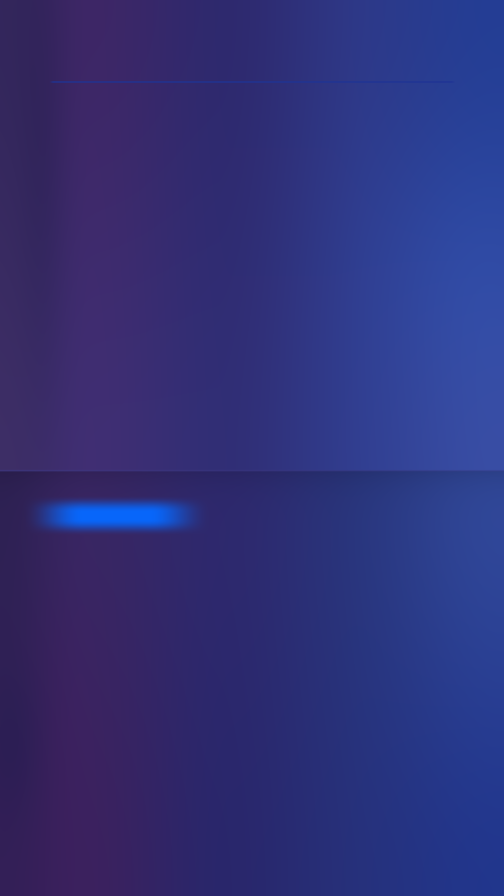
Write a Shadertoy shader that draws this background.

```glsl
// Two stacked panels of soft violet-to-blue light, split by a shaded seam,
// with a thin rule above and a blurred blue bar below.
// Each panel blends two horizontal colour ramps; soft lobes add variation.

#define SEAM_Y 0.4747
#define RULE_Y 0.9085
#define RULE_SPAN vec2(0.097, 0.905)
#define LINE_HALF 0.0009
#define BAR_CENTER vec2(0.231, 0.4245)
#define BAR_CORE vec2(0.065, 0.004)
#define BAR_EDGE vec2(0.188, 0.0225)
#define BAR_COLOR vec3(0.03, 0.40, 0.98)
#define RULE_COLOR vec3(0.12, 0.20, 0.58)
#define SEAM_COLOR vec3(0.25, 0.23, 0.54)
#define SHADOW_DEPTH 0.018

// Five colours across the width, joined smoothly.
vec3 ramp(float x, vec3 a, vec3 b, vec3 c, vec3 d, vec3 e) {
    vec3 col = mix(a, b, smoothstep(0.0, 0.18, x));
    col = mix(col, c, smoothstep(0.17, 0.46, x));
    col = mix(col, d, smoothstep(0.43, 0.75, x));
    return mix(col, e, smoothstep(0.65, 1.0, x));
}

// Gaussian spot with separate radii.
float lobe(vec2 p, vec2 center, vec2 radius) {
    vec2 q = (p - center) / radius;
    return exp(-dot(q, q));
}

// Antialiased horizontal line.
float hairline(float y, float lineY, float pixel) {
    return clamp((LINE_HALF - abs(y - lineY)) / pixel + 0.5, 0.0, 1.0);
}

vec3 upperPanel(vec2 uv) {
    vec3 top = ramp(uv.x, vec3(0.20, 0.15, 0.36), vec3(0.24, 0.15, 0.40),
        vec3(0.18, 0.16, 0.43), vec3(0.18, 0.22, 0.53), vec3(0.14, 0.24, 0.58));
    vec3 base = ramp(uv.x, vec3(0.24, 0.18, 0.40), vec3(0.25, 0.18, 0.45),
        vec3(0.19, 0.18, 0.46), vec3(0.19, 0.24, 0.56), vec3(0.22, 0.30, 0.64));
    vec3 col = mix(base, top, smoothstep(SEAM_Y, 1.0, uv.y));
    col += vec3(0.00, 0.02, 0.035) * lobe(uv, vec2(0.90, 0.70), vec2(0.22, 0.15));
    col -= vec3(0.03, 0.015, 0.03) * lobe(uv, vec2(0.085, 0.78), vec2(0.05, 0.28));
    return col;
}

vec3 lowerPanel(vec2 uv) {
    vec3 top = ramp(uv.x, vec3(0.18, 0.13, 0.33), vec3(0.22, 0.15, 0.39),
        vec3(0.18, 0.16, 0.43), vec3(0.16, 0.21, 0.49), vec3(0.19, 0.28, 0.60));
    vec3 base = ramp(uv.x, vec3(0.20, 0.12, 0.34), vec3(0.23, 0.13, 0.37),
        vec3(0.16, 0.15, 0.42), vec3(0.15, 0.19, 0.48), vec3(0.13, 0.21, 0.55));
    vec3 col = mix(base, top, smoothstep(0.0, SEAM_Y, uv.y));
    col += vec3(0.01, -0.005, 0.0) * lobe(uv, vec2(0.12, 0.20), vec2(0.06, 0.20));
    col -= vec3(0.025, 0.005, 0.01) * lobe(uv, vec2(0.03, 0.17), vec2(0.06, 0.08));

    // Shadow cast below the seam, bounded above it.
    float depth = max(SEAM_Y - uv.y, 0.0);
    return col * (1.0 - 0.12 * exp(-depth / SHADOW_DEPTH));
}

void mainImage(out vec4 fragColor, in vec2 fragCoord) {
    vec2 uv = fragCoord / iResolution.xy;
    float pixel = 1.0 / iResolution.y;

    // Panels and the light edge between them.
    float above = smoothstep(-pixel, pixel, uv.y - SEAM_Y);
    vec3 col = mix(lowerPanel(uv), upperPanel(uv), above);
    col = mix(col, SEAM_COLOR, 0.6 * hairline(uv.y, SEAM_Y, pixel) * (1.0 - 0.6 * uv.x));

    // Thin rule with softened ends.
    float span = smoothstep(0.0, 0.01, uv.x - RULE_SPAN.x)
               * smoothstep(0.0, 0.01, RULE_SPAN.y - uv.x);
    col = mix(col, RULE_COLOR, 0.85 * span * hairline(uv.y, RULE_Y, pixel));

    // Blurred bar.
    vec2 blur = 1.0 - smoothstep(BAR_CORE, BAR_EDGE, abs(uv - BAR_CENTER));
    col = mix(col, BAR_COLOR, blur.x * blur.y);

    fragColor = vec4(col, 1.0);
}
```
